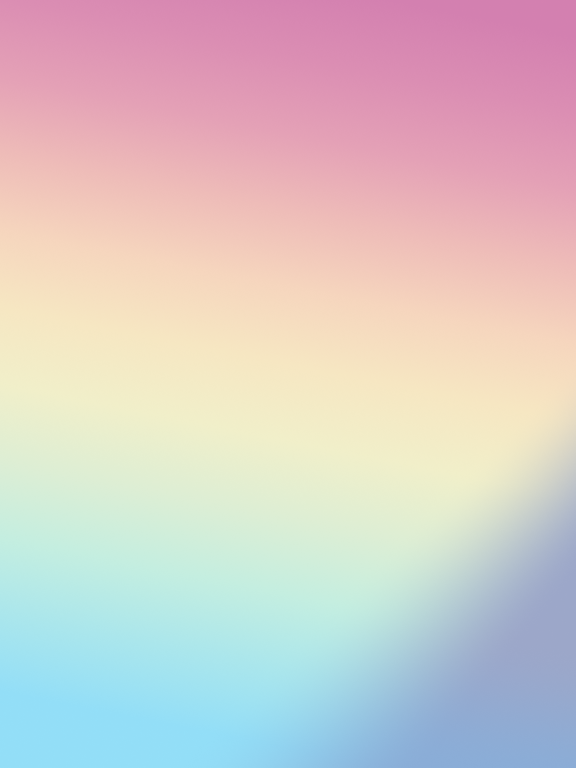
Write a Shadertoy shader that draws this background.

```glsl
// Soft pastel sky: a tilted rose-to-cream-to-aqua gradient with a periwinkle haze at lower right.

const int STOPS = 11;
const float TILT = 0.148;        // drop of the colour bands across the width
const float FIRST_STOP = -0.1;   // band position of the first colour
const float STOP_SPACING = 0.1;

// Evenly spaced colours from the top band to the bottom band
const vec3 SKY[STOPS] = vec3[](
    vec3(0.828, 0.502, 0.690), vec3(0.859, 0.557, 0.702),
    vec3(0.894, 0.631, 0.714), vec3(0.933, 0.737, 0.722),
    vec3(0.963, 0.837, 0.743), vec3(0.965, 0.904, 0.761),
    vec3(0.944, 0.937, 0.790), vec3(0.867, 0.933, 0.831),
    vec3(0.769, 0.933, 0.878), vec3(0.667, 0.902, 0.925),
    vec3(0.576, 0.871, 0.969));

const vec3 HAZE_HIGH = vec3(0.612, 0.655, 0.788);
const vec3 HAZE_LOW  = vec3(0.542, 0.678, 0.843);

vec3 skyColor(float band) {
    float position = clamp((band - FIRST_STOP) / STOP_SPACING, 0.0, float(STOPS - 1));
    int index = min(int(position), STOPS - 2);
    return mix(SKY[index], SKY[index + 1], position - float(index));
}

// Diagonal veil, softer towards the left
float hazeAmount(vec2 p, float aspect) {
    float diagonal = p.x * aspect + p.y;
    float fullAt = mix(1.70, 1.50, p.x);
    return smoothstep(1.22, fullAt, diagonal);
}

vec3 hazeColor(vec2 p) {
    return mix(HAZE_HIGH, HAZE_LOW, smoothstep(0.84, 1.03, p.y + 0.12 * (1.0 - p.x)));
}

float hash(vec2 p) {
    return fract(sin(dot(p, vec2(12.9898, 78.233))) * 43758.5453);
}

void mainImage(out vec4 fragColor, in vec2 fragCoord) {
    // Canvas position, with y measured down from the top
    vec2 p = fragCoord / iResolution.xy;
    p.y = 1.0 - p.y;

    // Tilted colour bands
    vec3 color = skyColor(p.y - TILT * p.x);

    // Periwinkle haze
    color = mix(color, hazeColor(p), hazeAmount(p, iResolution.x / iResolution.y));

    // Dither to hide banding
    color += (hash(fragCoord) - 0.5) / 255.0;
    fragColor = vec4(color, 1.0);
}
```
